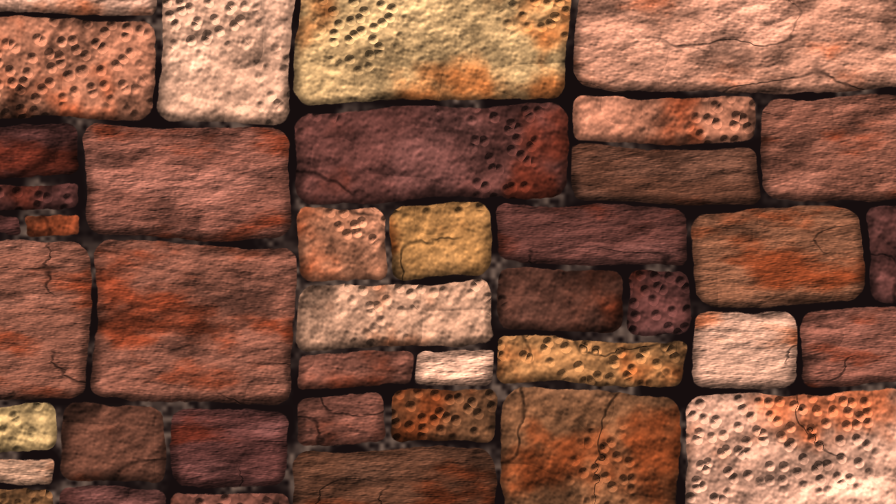
This texture is drawn by a WebGL 2 fragment shader. Its source:

```glsl
#version 300 es
precision highp float;
// Rustic wall of rough red and tan sandstone blocks with dark, narrow joints.
uniform vec2 u_resolution;
out vec4 fragColor;

const vec2 LIGHT_DIR = vec2(-0.42, 0.91);

float hash(vec2 p) {
  vec3 q = fract(p.xyx * 0.1031);
  q += dot(q, q.yzx + 33.33);
  return fract((q.x + q.y) * q.z);
}

float noise(vec2 p) {
  vec2 i = floor(p), f = fract(p);
  f = f * f * (3.0 - 2.0 * f);
  vec2 e = vec2(1.0, 0.0);
  return mix(mix(hash(i), hash(i + e), f.x),
             mix(hash(i + e.yx), hash(i + e.xx), f.x), f.y);
}

float fbm(vec2 p) {
  float sum = 0.0, amp = 0.5;
  for (int i = 0; i < 5; i++) {
    sum += amp * noise(p);
    p = mat2(1.6, 1.2, -1.2, 1.6) * p + 7.3;
    amp *= 0.55;
  }
  return sum;
}

// Distance to the nearest scattered cell centre.
float cellular(vec2 p) {
  vec2 cell = floor(p);
  float nearest = 2.0;
  for (int y = -1; y <= 1; y++)
    for (int x = -1; x <= 1; x++) {
      vec2 c = cell + vec2(x, y);
      nearest = min(nearest, length(c + vec2(hash(c), hash(c + 57.0)) - p));
    }
  return nearest;
}

// Layered sines that make the courses wander.
vec2 wander(vec2 p) {
  return 0.006 * sin(p.yx * vec2(9.0, 7.0) + vec2(1.0, 4.0))
       + 0.003 * sin(p.yx * vec2(23.0, 19.0) + p * 11.0);
}

// Splits the wall into blocks of mixed size; returns (low corner, high corner).
vec4 findBlock(vec2 p, float aspect, out float id) {
  vec2 lo = vec2(-0.08, -0.07), hi = vec2(aspect + 0.09, 1.06);
  id = 1.0;
  for (int i = 0; i < 9; i++) {
    vec2 size = hi - lo;
    float area = size.x * size.y;
    float limit = mix(0.02, 0.25, pow(hash(vec2(id, 7.0)), 1.6));
    bool wellShaped = size.x < size.y * 4.2 && size.y < size.x * 1.6;
    if (area < 0.012 || (area < limit && wellShaped)) break;
    float ratio = mix(0.3, 0.7, hash(vec2(id, 11.0)));
    vec2 cut = mix(lo, hi, ratio);
    bool upright = size.x > size.y * mix(1.4, 2.6, hash(vec2(id, 3.0)));
    bool upper = upright ? p.x > cut.x : p.y > cut.y;
    if (upright) { if (upper) lo.x = cut.x; else hi.x = cut.x; }
    else         { if (upper) lo.y = cut.y; else hi.y = cut.y; }
    id = id * 2.0 + (upper ? 1.0 : 0.0);
  }
  return vec4(lo, hi);
}

float roundedBox(vec2 p, vec2 halfSize, float radius) {
  vec2 q = abs(p) - halfSize + radius;
  return length(max(q, 0.0)) + min(max(q.x, q.y), 0.0) - radius;
}

// Surface height: broken rock with pits where pitting is high.
float relief(vec2 p, float pitting) {
  float pits = 1.0 - smoothstep(0.05, 0.4, cellular(p * 34.0));
  float ridges = abs(2.0 * noise(p * 13.0 + 3.0) - 1.0);
  return fbm(p * 9.0) + 0.16 * ridges - 0.22 * pits * pitting;
}

vec3 stoneColour(float tone) {
  vec3 c = vec3(0.36, 0.215, 0.19);
  c = mix(c, vec3(0.51, 0.32, 0.255), smoothstep(0.16, 0.24, tone));
  c = mix(c, vec3(0.68, 0.445, 0.335), smoothstep(0.44, 0.56, tone));
  return mix(c, vec3(0.79, 0.605, 0.49), smoothstep(0.68, 0.78, tone));
}

vec3 mortar(vec2 p) {
  float crumbs = smoothstep(0.5, 0.8, noise(p * 13.0)) * noise(p * 95.0);
  return mix(vec3(0.085, 0.055, 0.055), vec3(0.46, 0.37, 0.32), crumbs);
}

vec3 stone(vec2 p, vec2 local, vec2 halfSize, float id, float inside) {
  float kind = hash(vec2(id, 23.0));
  float area = 4.0 * halfSize.x * halfSize.y;
  float bedding = mix(1.0, 2.6, smoothstep(0.55, 0.8, kind));
  vec2 q = p * vec2(1.0, bedding) + 40.0 * vec2(kind, hash(vec2(id, 29.0)));
  float patches = fbm(q * 5.0 + 11.0);
  float pitting = smoothstep(0.4, 0.7, noise(q * 6.0)) * step(kind, 0.6);

  // Pigment, with rusty stains and pale worn areas.
  vec3 c = stoneColour(0.8 * hash(vec2(id, 31.0)) + 1.5 * area);
  c *= mix(vec3(1.02, 0.98, 1.0), vec3(1.0, 1.06, 0.82), pow(hash(vec2(id, 37.0)), 4.0));
  c = mix(c, c * vec3(1.0, 0.74, 0.58), smoothstep(0.58, 0.8, patches));
  c = mix(c, c * 1.15 + 0.03, smoothstep(0.5, 0.28, patches));

  // Side light on the relief, hollows, cracks and grain.
  float h = relief(q, pitting), eps = 0.0035;
  float slope = (h - relief(q + LIGHT_DIR * eps, pitting)) / eps;
  float light = 1.0 + clamp(0.032 * slope, -0.5, 0.38);
  light *= mix(0.72, 1.06, smoothstep(0.28, 0.6, h));
  float crack = smoothstep(0.03, 0.0, abs(noise(q * 7.0 + 0.4 * h) - 0.5));
  light *= 1.0 - 0.45 * crack * smoothstep(0.5, 0.7, noise(q * 4.0 + 19.0));
  light += 0.16 * (noise(p * 230.0) - 0.5);

  // Rounded rim, brighter on top and dark below.
  float rim = 1.0 - smoothstep(0.0, 0.024, inside);
  light *= 1.0 - rim * (0.38 - 0.22 * local.y / halfSize.y);
  return c * max(light, 0.12);
}

void main() {
  vec2 p = gl_FragCoord.xy / u_resolution.y;
  float pixel = 1.0 / u_resolution.y, id;
  vec2 w = p + wander(p);
  vec4 block = findBlock(w, u_resolution.x * pixel, id);
  vec2 halfSize = 0.5 * (block.zw - block.xy);
  vec2 centred = w - 0.5 * (block.xy + block.zw);

  // Each block is slightly tilted and has a chipped outline.
  float tilt = 0.04 * (hash(vec2(id, 41.0)) - 0.5);
  vec2 local = centred + tilt * vec2(-centred.y, centred.x);
  float gap = mix(0.004, 0.008, hash(vec2(id, 43.0)));
  float radius = min(0.035, 0.35 * min(halfSize.x, halfSize.y));
  float d = roundedBox(local, halfSize - gap, radius);
  d += 0.013 * (fbm(p * 22.0) - 0.55);
  d = max(d, roundedBox(centred, halfSize - 0.0025, 0.01));

  vec3 face = stone(p, local, halfSize, id, -d);
  vec3 colour = mix(face, mortar(p), smoothstep(-pixel, pixel, d));
  fragColor = vec4(clamp(colour, 0.0, 1.0), 1.0);
}
```
